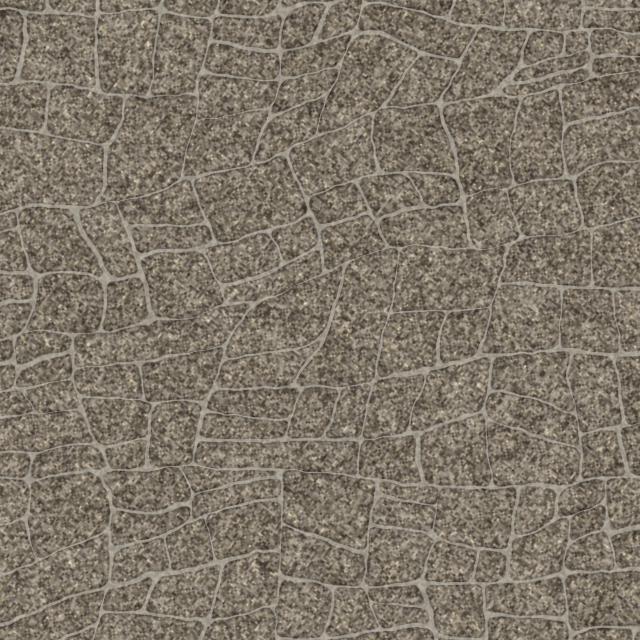
A WebGL 1 fragment shader for this texture:

```glsl
precision highp float;
// Wall of irregular granite blocks set in thin pale mortar.
// A warped square is cut again and again by slanted lines; the rounded
// distance to the cuts gives the joints, and layered noise gives the grain.
uniform vec2 u_resolution;

float hash(vec2 p) {
  vec3 q = fract(vec3(p.xyx) * 0.1031);
  q += dot(q, q.yzx + 33.33);
  return fract((q.x + q.y) * q.z);
}

float noise(vec2 p) {
  vec2 i = floor(p), f = fract(p);
  f = f * f * (3.0 - 2.0 * f);
  return mix(mix(hash(i), hash(i + vec2(1.0, 0.0)), f.x),
             mix(hash(i + vec2(0.0, 1.0)), hash(i + 1.0), f.x), f.y);
}

vec2 wobble(vec2 p) {
  return vec2(noise(p), noise(p + vec2(37.0, 71.0))) - 0.5;
}

float smoothMin(float a, float b, float k) {
  float h = max(k - abs(a - b), 0.0) / k;
  return min(a, b) - h * h * k * 0.25;
}

// Returns the distance to the nearest joint and a random value per stone.
vec2 stones(vec2 p) {
  vec2 uv = (p + 0.05) / 1.1;   // position inside the current block
  vec2 extent = vec2(1.1);      // block size measured through this point
  vec2 size = vec2(1.1);        // mean block size, steers the cutting
  float id = 0.37, joint = 1.0;

  for (int i = 0; i < 11; i++) {
    float seed = id * 91.7;
    if (size.x * size.y < mix(0.005, 0.02, hash(vec2(seed, 1.0)))) break;

    // Long courses first, then whichever way the block is longer
    bool upright = i > 1 && size.x > size.y * mix(1.1, 2.1, hash(vec2(seed, 2.0)));
    if (upright) { uv = uv.yx; extent = extent.yx; size = size.yx; }

    float middle = mix(0.36, 0.64, hash(vec2(seed, 3.0)));
    float tilt = (hash(vec2(seed, 4.0)) - 0.5) * 0.5 * size.x / size.y;
    tilt = clamp(tilt, -0.32, 0.32);
    float cut = middle + tilt * (uv.x - 0.5);
    float gap = abs(uv.y - cut) * extent.y
              / length(vec2(1.0, tilt * extent.y / extent.x));
    gap += 0.0018 * hash(vec2(seed, 5.0));   // some joints are thinner
    joint = smoothMin(joint, gap, 0.012);

    float side = step(cut, uv.y);
    float share = mix(cut, 1.0 - cut, side);
    uv.y = (uv.y - cut * side) / share;
    extent.y *= share;
    size.y *= mix(middle, 1.0 - middle, side);
    if (upright) { uv = uv.yx; extent = extent.yx; size = size.yx; }
    id = hash(vec2(seed + 7.3, 11.0 + side * 23.0));
  }
  return vec2(joint, id);
}

void main() {
  vec2 p = gl_FragCoord.xy / min(u_resolution.x, u_resolution.y);

  // Bend the courses and roughen the block edges
  vec2 bent = p + 0.050 * wobble(p * 5.0) + 0.014 * wobble(p * 17.0 + 9.0)
            + 0.004 * wobble(p * 65.0 + 5.0);
  vec2 stone = stones(bent);

  // Granite grain, turned off the pixel axes
  vec2 g = mat2(0.8, 0.6, -0.6, 0.8) * p + 3.0;
  float fine = noise(g * 290.0) - 0.5;
  float coarse = noise(g * 150.0 + 40.0) - 0.5;
  float blotch = noise(g * 28.0) - 0.5;
  float speck = smoothstep(0.74, 0.95, noise(g * 210.0 + 80.0));
  float tone = 0.49 + 0.34 * fine + 0.20 * coarse + 0.05 * blotch
             + 0.03 * (stone.y - 0.5);
  vec3 granite = vec3(tone) + vec3(0.0, -0.037, -0.09);
  granite += speck * vec3(0.15, 0.14, 0.10);
  granite += coarse * vec3(0.01, 0.0, -0.03);

  // Worn, shaded rim around each block
  granite *= 1.0 - 0.17 * (1.0 - smoothstep(0.002, 0.010, stone.x));

  // Mortar of uneven width
  vec3 mortar = vec3(0.66, 0.635, 0.585) + 0.10 * fine + 0.08 * coarse;
  float halfWidth = mix(0.0016, 0.0042, noise(p * 22.0 + 60.0));
  float blur = max(0.0013, 0.7 / min(u_resolution.x, u_resolution.y));
  float filled = 1.0 - smoothstep(halfWidth - blur, halfWidth + blur, stone.x);

  gl_FragColor = vec4(mix(granite, mortar, filled * 0.92), 1.0);
}
```
